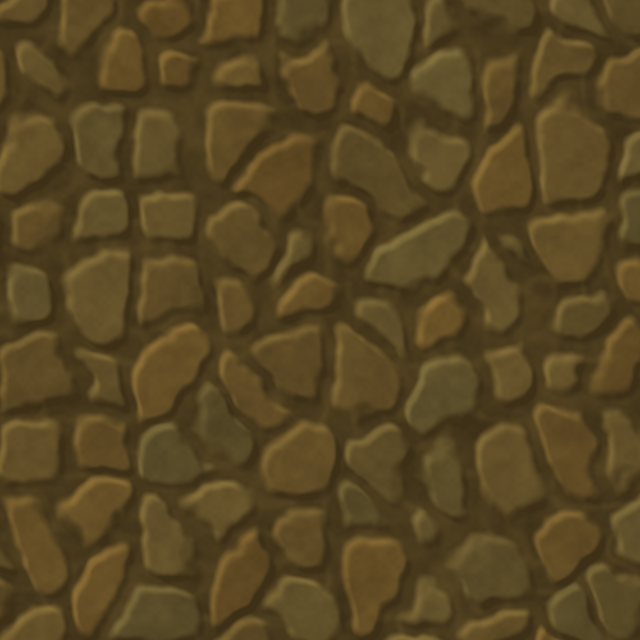
Give the GLSL for this texture, as a three.js fragment shader.

```glsl
// Rounded brown cobbles bedded in dark earth, lit from the upper left.
// A weighted Voronoi diagram with smoothed borders gives a height field;
// a height difference along the light and layered noise shade it.
varying vec2 vUv;

float hash(vec2 p) {
  return fract(sin(dot(p, vec2(127.1, 311.7))) * 43758.5453);
}

vec2 hash2(vec2 p) {
  return vec2(hash(p), hash(p + 37.3));
}

float noise(vec2 p) {
  vec2 i = floor(p);
  vec2 f = fract(p);
  f = f * f * (3.0 - 2.0 * f);
  return mix(mix(hash(i), hash(i + vec2(1.0, 0.0)), f.x),
             mix(hash(i + vec2(0.0, 1.0)), hash(i + vec2(1.0, 1.0)), f.x), f.y);
}

vec2 noise2(vec2 p) {
  return vec2(noise(p), noise(p + 51.7)) - 0.5;
}

// Stone centre relative to p, and its size weight
vec3 stoneSeed(vec2 cell, vec2 p) {
  vec2 centre = cell + 0.5 + 0.8 * (hash2(cell) - 0.5);
  return vec3(centre - p, 0.26 * hash(cell + 91.0));
}

// x: height from 0 in the gaps to 1 on top, y: random value of the stone
vec2 stones(vec2 p) {
  p += 0.5 * noise2(p * 0.9) + 0.24 * noise2(p * 2.3) + 0.07 * noise2(p * 6.0);
  vec2 base = floor(p);
  vec2 nearestCell = base;
  vec3 nearest = vec3(0.0);
  float best = 100.0;
  for (int y = -2; y <= 2; y++) {
    for (int x = -2; x <= 2; x++) {
      vec2 cell = base + vec2(float(x), float(y));
      vec3 seed = stoneSeed(cell, p);
      float power = dot(seed.xy, seed.xy) - seed.z;
      if (power < best) {
        best = power;
        nearest = seed;
        nearestCell = cell;
      }
    }
  }

  // Blend the distances to all borders so that corners are rounded
  float sum = 0.0;
  for (int y = -2; y <= 2; y++) {
    for (int x = -2; x <= 2; x++) {
      vec2 cell = base + vec2(float(x), float(y));
      vec3 seed = stoneSeed(cell, p);
      float gap = length(seed.xy - nearest.xy);
      if (gap > 0.001) {
        float border = (dot(seed.xy, seed.xy) - seed.z - best) / (2.0 * gap);
        sum += exp(-15.0 * border);
      }
    }
  }
  float inside = -log(sum) / 15.0;
  float id = hash(nearestCell + 17.0);
  float margin = 0.02 + 0.06 * hash(nearestCell + 63.0);
  return vec2(smoothstep(margin, margin + 0.13, inside), id);
}

void main() {
  vec2 p = vUv * vec2(9.6, 8.6) + 3.0;
  vec2 stone = stones(p);
  float height = stone.x;

  // Lit rims face the light, shadows fall to the lower right
  float slope = height - stones(p + vec2(-0.075, 0.085)).x;
  float light = 0.48 * max(slope, 0.0) + 0.24 * min(slope, 0.0);

  // Blotches, mottling and fine grain
  float blotch = noise(vUv * 24.0) - 0.5;
  float mottle = noise(vUv * 62.0 + 9.0) - 0.5;
  float grain = noise(vUv * 140.0 + 31.0) - 0.5;
  float texture = 0.16 * blotch + 0.12 * mottle + 0.07 * grain;

  // Faint worn ridges in the earth
  float ridge = 1.0 - abs(2.0 * noise(p * 2.6 + 5.0) - 1.0);
  float earth = 0.06 + 0.13 * smoothstep(0.5, 1.0, ridge);

  float top = 0.47 + 0.2 * (stone.y - 0.5);
  float shade = mix(earth, top, height) + light + texture;
  shade = clamp(shade, -0.08, 1.1);

  vec3 shadowBrown = vec3(0.26, 0.205, 0.1);
  vec3 litOchre = vec3(0.51, 0.42, 0.215);
  vec3 color = mix(shadowBrown, litOchre, shade);

  // Each stone leans towards olive or rust
  float hue = fract(stone.y * 7.3);
  vec3 tint = mix(vec3(0.95, 1.0, 1.07), vec3(1.04, 0.98, 0.92), hue);
  color *= mix(vec3(1.0), tint, height);
  gl_FragColor = vec4(color, 1.0);
}
```
